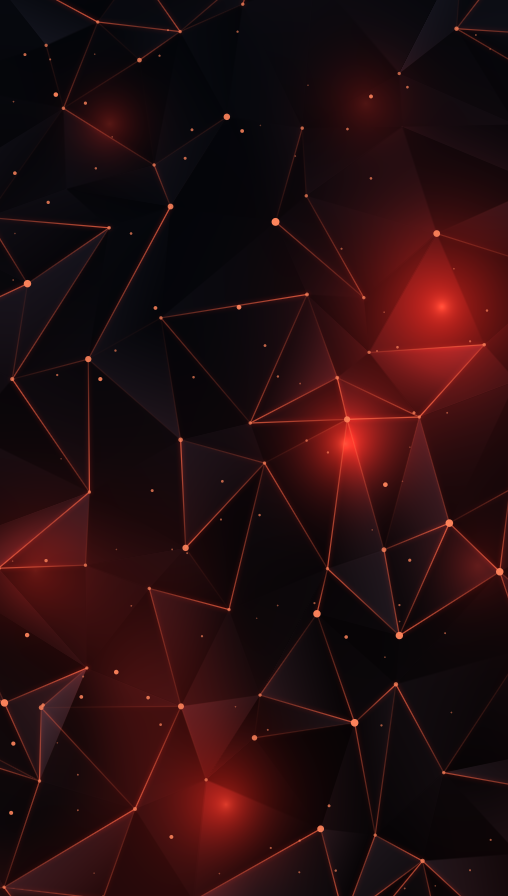
Write a Shadertoy shader that draws this background.

```glsl
// A dark, low-poly wireframe: a tilted jittered lattice is split into triangles,
// some of them lit with thin ember edges and node dots. Soft red lights bloom
// behind the facets and fine sparks are scattered on a second grid.

// Lengths are in canvas widths
const float CELL = 0.168;          // mesh spacing
const float JITTER = 0.84;         // share of a cell a node may wander in
const mat2 TILT = mat2(0.94, 0.342, -0.342, 0.94);
const float LINE_HALF = 0.0012;
const float BLOOM = 0.013;         // reach of the shine around edges and dots
const vec2 DOT_SIZE = vec2(0.0032, 0.0078);
const vec2 SPARK_SIZE = vec2(0.0014, 0.0046);
const float SPARK_CELL = 0.07;
const float SPARK_SHARE = 0.30;
const vec2 LIT_SHARE = vec2(0.46, 0.24);   // lit triangles, low and high up

const vec3 NIGHT_TOP = vec3(0.012, 0.022, 0.042);
const vec3 NIGHT_LOW = vec3(0.022, 0.014, 0.022);
const vec3 SLATE = vec3(0.085, 0.072, 0.085);
const vec3 HAZE = vec3(0.125, 0.022, 0.018);
const vec3 RED = vec3(0.86, 0.115, 0.065);
const vec3 EMBER = vec3(0.96, 0.40, 0.27);
const vec3 HOT = vec3(1.0, 0.52, 0.36);

// Lights: centre, radius, strength
const int LIGHTS = 8;
const vec4 LIGHT[LIGHTS] = vec4[LIGHTS](
    vec4(0.87, 1.16, 0.165, 1.0),  vec4(0.68, 0.89, 0.09, 0.9),
    vec4(0.445, 0.18, 0.10, 0.75), vec4(0.216, 1.52, 0.06, 0.42),
    vec4(0.72, 1.56, 0.08, 0.36),  vec4(0.07, 0.64, 0.11, 0.38),
    vec4(0.25, 0.42, 0.20, 0.15),  vec4(0.94, 0.65, 0.08, 0.28));

float hash(vec2 p) {
    vec3 q = fract(p.xyx * 0.1031);
    q += dot(q, q.yzx + 33.33);
    return fract((q.x + q.y) * q.z);
}

float noise(vec2 p) {
    vec2 i = floor(p), f = smoothstep(0.0, 1.0, p - i);
    return mix(mix(hash(i), hash(i + vec2(1, 0)), f.x),
               mix(hash(i + vec2(0, 1)), hash(i + vec2(1, 1)), f.x), f.y);
}

float cross2(vec2 a, vec2 b) { return a.x * b.y - a.y * b.x; }

// Antialiased fill of a shape of the given radius
float cover(float d, float radius, float px) {
    return clamp((radius - d) / px + 0.5, 0.0, 1.0);
}

// Mesh vertex of a cell: position and dot size from 0 to 1
vec3 node(vec2 id) {
    vec3 h = fract(hash(id) * vec3(1.0, 91.7, 37.3));
    return vec3(TILT * (id + 0.5 + JITTER * (h.xy - 0.5)) * CELL, h.z * h.z * h.z);
}

// Adds one edge that fades along its length, and the dot at its start
void addEdge(vec2 p, vec3 a, vec3 b, float chance, float px, inout vec4 mesh) {
    vec2 ap = p - a.xy, ab = b.xy - a.xy;
    float t = clamp(dot(ap, ab) / max(dot(ab, ab), 1e-6), 0.0, 1.0);
    float lineDist = length(ap - ab * t), dotDist = length(ap);
    float power = smoothstep(0.12, 0.9, chance) * mix(1.0, 0.3, t);
    vec2 shine = max(1.0 - vec2(lineDist, dotDist) / BLOOM, 0.0);
    shine *= shine * vec2(power, a.z);
    mesh.y = max(mesh.y, power * cover(lineDist, LINE_HALF, px));
    mesh.z = max(mesh.z, mix(0.7, 1.0, a.z) * cover(dotDist, mix(DOT_SIZE.x, DOT_SIZE.y, a.z), px));
    mesh.w = max(mesh.w, max(shine.x, shine.y));
}

// Adds one triangle: x = facet tone, y = edges, z = dots, w = bloom
void addTriangle(vec2 p, vec3 a, vec3 b, vec3 c, float seed, float px, inout vec4 mesh) {
    float lit = step(seed, mix(LIT_SHARE.x, LIT_SHARE.y, smoothstep(0.9, 1.6, a.y)));
    vec2 pa = a.xy - p, pb = b.xy - p, pc = c.xy - p;
    vec3 bary = vec3(cross2(pb, pc), cross2(pc, pa), cross2(pa, pb));
    float area = bary.x + bary.y + bary.z;
    if (abs(area) > 0.04 * CELL * CELL) {
        bary /= area;
        vec3 tones = fract(seed * vec3(17.3, 59.1, 113.7));
        float mask = smoothstep(-px, px, CELL * min(bary.x, min(bary.y, bary.z)));
        mesh.x += mask * dot(bary, tones * tones) * mix(0.45, 1.15, lit);
    }
    if (lit > 0.5) {
        vec3 chance = fract(seed * vec3(71.9, 143.3, 211.7));
        addEdge(p, a, b, chance.x, px, mesh);
        addEdge(p, b, c, chance.y, px, mesh);
        addEdge(p, c, a, chance.z, px, mesh);
    }
}

void mainImage(out vec4 fragColor, in vec2 fragCoord) {
    vec2 p = fragCoord / iResolution.x;
    float px = 1.0 / iResolution.x;

    // Mesh: two triangles per cell, split along a random diagonal
    vec4 mesh = vec4(0.0);
    for (int i = 0; i < 4; i++) {
        vec2 id = floor(p * TILT / CELL) - vec2(i % 2, i / 2);
        vec2 turn = vec2(step(0.5, hash(id + 23.0)), 0.0);
        vec2 side = vec2(1.0 - turn.x, turn.x), far = id + 1.0 - turn;
        vec3 a = node(id + turn), c = node(far);
        addTriangle(p, a, node(id + turn + side), c, hash(id + 42.0), px, mesh);
        addTriangle(p, c, node(far - side), a, hash(id + 77.0), px, mesh);
    }

    // Lights: wide glow and small bright core
    float glow = 0.0, core = 0.0;
    for (int i = 0; i < LIGHTS; i++) {
        vec4 light = LIGHT[i];
        float d = length(p - light.xy);
        glow += light.w * exp(-pow(d / light.z, 1.4));
        core += light.w * light.w * exp(-d / 0.014);
    }

    // Night, haze, facets and glow
    float low = 1.0 - smoothstep(0.35, 1.25, p.y);
    vec3 col = mix(NIGHT_TOP, NIGHT_LOW, low);
    col += HAZE * (0.15 + low) * smoothstep(0.35, 0.9, noise(p * 3.2 + 4.0));
    col = col * (0.8 + 0.6 * mesh.x) + SLATE * mesh.x * mix(0.55, 0.9, low);
    col += RED * min(glow, 1.05) * mix(0.72, 1.1, min(mesh.x * 1.6, 1.0));

    // Edges, dots and bloom
    col += RED * mesh.w * 0.2 + vec3(0.30, 0.20, 0.13) * min(core, 1.0);
    col = mix(col, EMBER, mesh.y * min(0.78 + 0.3 * glow, 1.0));
    col = mix(col, HOT, mesh.z);

    // Loose sparks
    vec2 id = floor(p / SPARK_CELL);
    vec4 h = fract(hash(id + 140.0) * vec4(1.0, 47.3, 91.7, 173.9));
    float d = length(p - (id + 0.15 + 0.7 * h.yz) * SPARK_CELL);
    float shown = step(h.x, SPARK_SHARE) * mix(0.35, 0.95, h.w);
    col = mix(col, HOT, shown * cover(d, mix(SPARK_SIZE.x, SPARK_SIZE.y, h.w * h.w), px));

    fragColor = vec4(clamp(col, 0.0, 1.0), 1.0);
}
```
